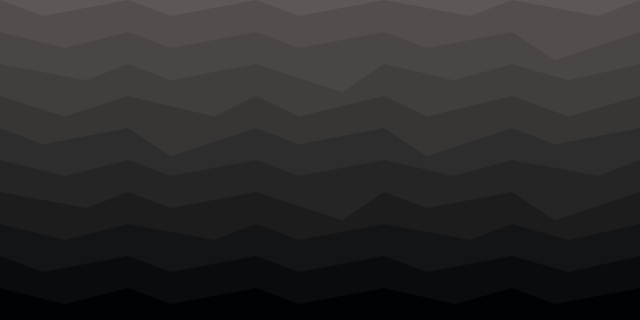
This background is drawn by a Shadertoy shader. Its source:

```glsl
#define ROWS 10
#define COLUMNS 5.0
#define VALLEY_X 0.335
#define VALLEY_DEPTH 0.5
#define DEEP_DEPTH 0.88
#define SKEW 0.34
#define TOP_COLOR vec3(0.363, 0.340, 0.335)
#define BOTTOM_COLOR vec3(0.001, 0.012, 0.018)

const float TAU = 6.2831853;

// Horizontal place of a valley inside its cell, 0 to 1
float valleyPosition(float column, float row) {
    bool leftSide = column < 2.5;
    float period = leftSide ? 4.0 : 2.33 + 0.17 * (column - 3.0);
    float peakRow = leftSide ? 2.0 + mod(column, 2.0) : 0.0;
    float wave = cos(TAU * (row - peakRow) / period);
    float shift = column < 0.5 ? 0.5 + 0.5 * wave : max(wave, 0.0);
    return VALLEY_X + SKEW * shift;
}

// Drop of a valley below its peaks, in row heights
float valleyDepth(float column, float row) {
    float firstRow = 6.0 - 2.0 * mod(column, 2.0);
    float spacing = 4.0 + step(3.5, column);
    bool onLattice = mod(firstRow - row + 0.25, spacing) < 0.5;
    bool inside = column > 0.5 && abs(row - 4.0) < 3.5;
    float ripple = 0.14 * exp2(-4.0 * (row - 3.0) * (row - 3.0));
    return onLattice && inside ? DEEP_DEPTH : VALLEY_DEPTH + ripple;
}

// Signed distance below the zigzag edge of a row, in row heights;
// divided by the slope so that steep edges stay smooth
float edgeDistance(vec2 grid, float row, float cellAspect) {
    float column = floor(grid.x);
    float x = fract(grid.x);
    float valley = valleyPosition(column, row);
    float depth = valleyDepth(column, row);
    float run = x < valley ? valley : 1.0 - valley;
    float drop = depth * min(x / valley, (1.0 - x) / (1.0 - valley));
    float slope = depth / (run * cellAspect);
    return (grid.y - row - drop) / sqrt(1.0 + slope * slope);
}

void mainImage(out vec4 fragColor, in vec2 fragCoord) {
    vec2 uv = fragCoord / iResolution.xy;
    float rows = float(ROWS);
    vec2 grid = vec2(uv.x * COLUMNS, (1.0 - uv.y) * rows);
    float pixel = rows / iResolution.y;
    float cellAspect = iResolution.x / iResolution.y * rows / COLUMNS;

    // Each edge passed moves one step down the color ramp
    float band = 0.0;
    for (int i = 0; i < ROWS; i++) {
        float d = edgeDistance(grid, float(i), cellAspect);
        band += clamp(d / pixel + 0.5, 0.0, 1.0);
    }

    fragColor = vec4(mix(TOP_COLOR, BOTTOM_COLOR, band / rows), 1.0);
}
```
